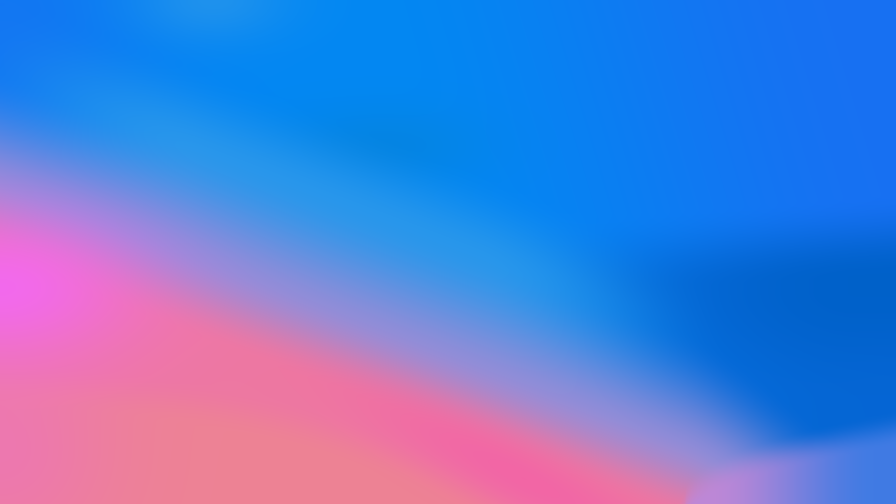
A WebGL 1 fragment shader for this background:

```glsl
precision highp float;
uniform vec2 u_resolution;

#define AZURE vec3(0.01, 0.53, 0.95)
#define COBALT vec3(0.09, 0.44, 0.95)
#define DEEP vec3(0.0, 0.38, 0.79)
#define STREAK vec3(0.16, 0.59, 0.92)
#define LAVENDER vec3(0.59, 0.55, 0.84)
#define PINK vec3(0.93, 0.47, 0.63)
#define SALMON vec3(0.93, 0.51, 0.58)
#define HOT_PINK vec3(0.95, 0.39, 0.65)
#define MAGENTA vec3(0.95, 0.41, 0.94)
#define WEDGE_NEAR vec3(0.74, 0.53, 0.84)
#define WEDGE_FAR vec3(0.25, 0.48, 0.89)

// Soft elliptical spot
float glow(vec2 p, vec2 center, vec2 radius) {
  vec2 q = (p - center) / radius;
  return exp(-dot(q, q));
}

// 1 below lo, 0 above hi
float fall(float lo, float hi, float v) {
  return 1.0 - smoothstep(lo, hi, v);
}

// Blue field with its lighter and darker parts
vec3 sky(vec2 p) {
  vec3 col = mix(AZURE, COBALT, smoothstep(0.85, 1.85, p.x + 0.3 * (p.y - 0.5)));
  col = mix(col, COBALT, 0.75 * glow(p, vec2(0.0, 0.95), vec2(0.3, 0.3)));
  col = mix(col, STREAK, 0.7 * glow(p, vec2(0.42, 1.0), vec2(0.15, 0.08)));
  float shadeTop = 0.5 + 0.07 * (p.x - 1.4);
  float shade = smoothstep(0.8, 1.7, p.x) * fall(shadeTop - 0.07, shadeTop + 0.09, p.y);
  col = mix(col, DEEP, shade * (0.75 + 0.25 * smoothstep(0.2, 0.42, p.y)));
  return mix(col, vec3(0.02, 0.51, 0.85), 0.6 * glow(p, vec2(0.76, 0.71), vec2(0.2, 0.08)));
}

void main() {
  vec2 p = gl_FragCoord.xy / u_resolution * vec2(16.0 / 9.0, 1.0);

  // Height above the slanted boundary of blue and pink
  float d = p.y - 0.62 + 0.38 * p.x + 0.12 * smoothstep(1.35, 1.78, p.x);

  // Bands across the boundary
  vec3 col = sky(p);
  float streak = fall(0.22, 0.4, d) * fall(0.95, 1.45, p.x);
  col = mix(col, STREAK, streak * smoothstep(-0.1, 0.4, p.x));
  col = mix(col, LAVENDER, fall(-0.02, 0.24, d));
  col = mix(col, PINK, fall(-0.14, 0.02, d));

  // Salmon hill and its pinker corner
  float hill = 0.25 - 0.1 * p.x - 0.15 * p.x * p.x * p.x;
  col = mix(col, SALMON, fall(-0.05, 0.04, p.y - hill));
  col = mix(col, vec3(0.93, 0.46, 0.71), 0.8 * glow(p, vec2(0.0, 0.1), vec2(0.22, 0.2)));

  // Hot pink ridge and magenta glow
  float ridge = p.y - 0.06 + 0.48 * (p.x - 1.02);
  col = mix(col, HOT_PINK, 0.9 * glow(vec2(p.x, ridge), vec2(1.04, 0.0), vec2(0.3, 0.075)));
  col = mix(col, MAGENTA, 0.95 * glow(p, vec2(0.0, 0.43), vec2(0.28, 0.15)));

  // Curved wedge in the lower right
  float run = p.x - 1.36;
  float rim = 0.24 * sqrt(max(run, 0.0)) + 2.0 * min(run, 0.0);
  vec3 wedge = mix(WEDGE_NEAR, WEDGE_FAR, smoothstep(1.4, 1.75, p.x));
  col = mix(col, wedge, fall(-0.04, 0.03, p.y - rim));

  gl_FragColor = vec4(col, 1.0);
}
```
